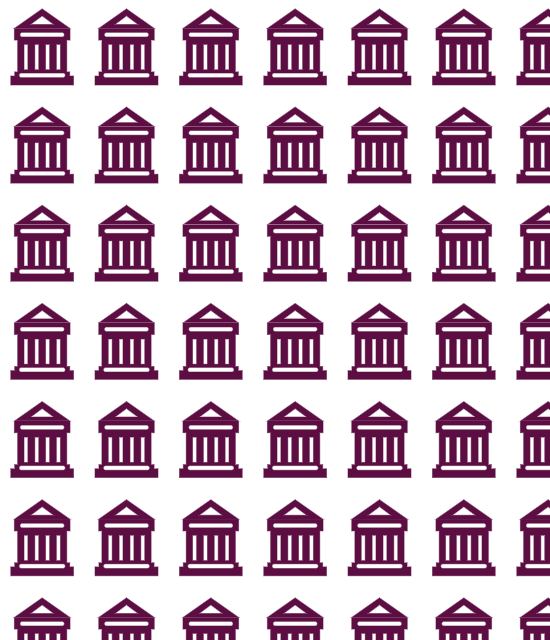
Give the GLSL for this pattern, as a WebGL 2 fragment shader.

```glsl
#version 300 es
precision highp float;
// Plum temple icons with pediment, columns and stepped base, in a regular grid on white.

#define CANVAS_UNITS 1152.0          // design units in the canvas height
#define PITCH vec2(151.8, 176.7)     // spacing of the repeats
#define APEX_DROP 15.5               // gap above each roof
#define COLUMN_PITCH 19.5
#define SLIT_HALF_WIDTH 3.1
#define SLOT_RADIUS 3.7
#define EDGE_PIXELS 1.35             // width of the soft edge
#define PLUM vec3(0.36, 0.05, 0.26)
#define PAPER vec3(1.0)

uniform vec2 u_resolution;
out vec4 fragColor;

// Box centred on x = 0, spanning top to bottom (y points down)
float band(vec2 p, float halfWidth, float top, float bottom) {
    vec2 d = abs(p - vec2(0.0, 0.5 * (top + bottom)))
           - vec2(halfWidth, 0.5 * (bottom - top));
    return length(max(d, 0.0)) + min(max(d.x, d.y), 0.0);
}

// Isosceles triangle with its apex at the origin
float gable(vec2 p, float halfWidth, float height) {
    float slope = dot(vec2(abs(p.x), p.y), normalize(vec2(height, -halfWidth)));
    return max(slope, p.y - height);
}

// Horizontal slot with round ends
float slot(vec2 p, float halfWidth, float y) {
    vec2 q = vec2(max(abs(p.x) - halfWidth + SLOT_RADIUS, 0.0), p.y - y);
    return length(q) - SLOT_RADIUS;
}

// Four gaps between five columns
float slits(vec2 p) {
    float index = clamp(floor(p.x / COLUMN_PITCH), -2.0, 1.0);
    p.x -= (index + 0.5) * COLUMN_PITCH;
    return band(p, SLIT_HALF_WIDTH, 65.0, 109.5);
}

float temple(vec2 p) {
    // Solid silhouette: roof, entablature, body, step and slab
    float solid = gable(p, 50.5, 35.5);
    solid = min(solid, band(p, 50.5, 35.0, 57.0));
    solid = min(solid, band(p, 44.7, 50.0, 125.0));
    solid = min(solid, band(p, 50.0, 113.5, 125.0));
    solid = min(solid, band(p, 57.0, 121.0, 137.8));

    // Openings cut through it
    float holes = gable(p - vec2(0.0, 13.5), 19.5, 14.5);
    holes = min(holes, slot(p, 39.5, 47.0));
    holes = min(holes, slits(p));
    holes = min(holes, slot(p, 41.2, 120.0));
    return max(solid, -holes);
}

void main() {
    // Design units, measured from the top left corner
    float unitsPerPixel = CANVAS_UNITS / u_resolution.y;
    vec2 pos = vec2(gl_FragCoord.x, u_resolution.y - gl_FragCoord.y) * unitsPerPixel;

    // Local position in the cell, relative to the roof apex
    vec2 cell = mod(pos, PITCH) - vec2(0.5 * PITCH.x, APEX_DROP);

    float ink = clamp(0.5 - temple(cell) / (EDGE_PIXELS * unitsPerPixel), 0.0, 1.0);
    fragColor = vec4(mix(PAPER, PLUM, ink), 1.0);
}
```
